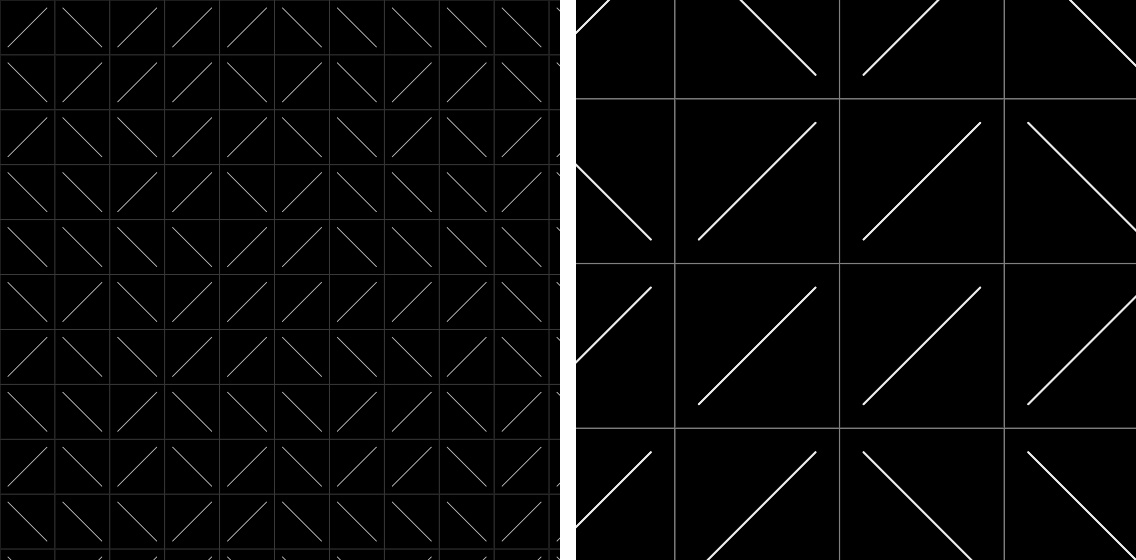
Left: the whole. Right: its middle third, enlarged.
Reproduce this pattern procedurally as a WebGL 1 fragment shader.

```glsl
precision highp float;

uniform vec2 u_resolution;

const float CELLS = 10.2;          // cells across the canvas
const float INSET = 0.146;         // gap between a diagonal's end and its cell edge
const float GRID_WIDTH = 0.0082;   // widths in cell units
const float SLASH_WIDTH = 0.0130;
const vec3 BACKGROUND = vec3(0.0);
const vec3 GRID_COLOR = vec3(0.5);
const vec3 SLASH_COLOR = vec3(0.92);

float hash(vec2 p) {
  vec3 q = fract(vec3(p.xyx) * 0.1031);
  q += dot(q, q.yzx + 33.33);
  return fract((q.x + q.y) * q.z);
}

float segmentDistance(vec2 p, vec2 a, vec2 b) {
  vec2 ab = b - a;
  float t = clamp(dot(p - a, ab) / dot(ab, ab), 0.0, 1.0);
  return length(p - a - ab * t);
}

float gridDistance(vec2 cellPos) {
  vec2 edge = min(cellPos, 1.0 - cellPos);
  return min(edge.x, edge.y);
}

// Lines thinner than a pixel fade instead of vanishing
float stroke(float dist, float width, float pixel) {
  float reach = 0.5 * (max(width, pixel) + pixel);
  return min(width / pixel, 1.0) * smoothstep(0.0, 1.0, (reach - dist) / pixel);
}

// Diagonal leaning either way at random
float slashDistance(vec2 cellPos, vec2 cellId) {
  float mirrored = step(0.52, hash(cellId + 7.0));
  cellPos.x = mix(cellPos.x, 1.0 - cellPos.x, mirrored);
  return segmentDistance(cellPos, vec2(INSET), vec2(1.0 - INSET));
}

void main() {
  // Cells are counted from the upper left corner
  float scale = CELLS / min(u_resolution.x, u_resolution.y);
  vec2 p = vec2(gl_FragCoord.x, u_resolution.y - gl_FragCoord.y) * scale;
  vec2 cellId = floor(p);
  vec2 cellPos = fract(p);

  float grid = stroke(gridDistance(cellPos), GRID_WIDTH, scale);
  float slash = stroke(slashDistance(cellPos, cellId), SLASH_WIDTH, scale);

  vec3 color = mix(BACKGROUND, GRID_COLOR, grid);
  color = mix(color, SLASH_COLOR, slash);
  gl_FragColor = vec4(color, 1.0);
}
```
